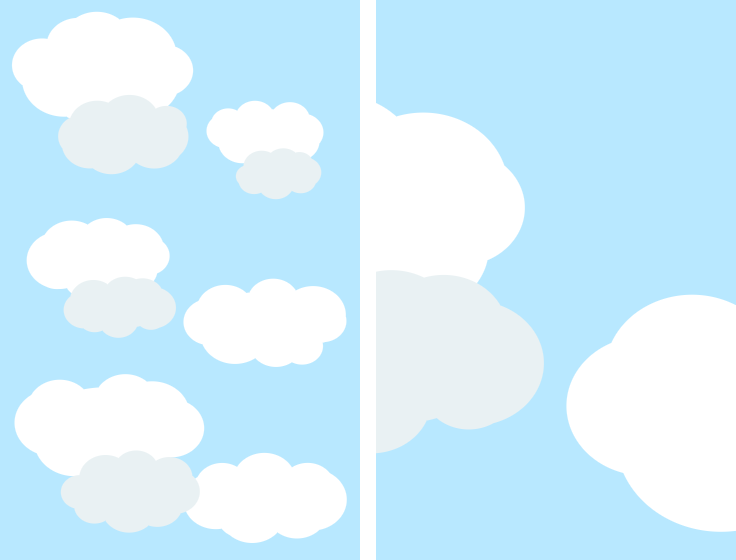
Left, the full canvas; right, a detail of the centre.
A Shadertoy shader for this pattern:

```glsl
// Flat cartoon clouds on a pale blue sky: two staggered columns of white clouds,
// some with a smaller grey cloud hanging below. Each cloud is a union of ellipses,
// a body ringed by puffs of varied size; offsets wrap, so the canvas tiles.

const float TAU = 6.2831853;
const float ROWS = 3.0;
const float ROW_STEP = 0.318;
const int CLOUDS = 6;
const int PUFFS = 8;
const vec3 SKY = vec3(0.722, 0.910, 1.0);
const vec3 WHITE = vec3(1.0);
const vec3 GREY = vec3(0.914, 0.945, 0.953);

float hash(float a, float b) {
    vec3 p = fract(vec3(a, b, a + b) * vec3(0.1031, 0.1130, 0.0973) + 0.37);
    p += dot(p, p.yzx + 33.33);
    return fract((p.x + p.y) * p.z);
}

float ellipse(vec2 p, vec2 radius) {
    return (length(p / radius) - 1.0) * min(radius.x, radius.y);
}

// Distance to a cloud that roughly fills a box of the given half size
float cloud(vec2 p, vec2 halfSize, float seed) {
    float d = ellipse(p, halfSize * vec2(0.78, 0.72));
    for (int i = 0; i < PUFFS; i++) {
        float k = float(i);
        float angle = (k + 0.8 * (hash(k, seed) - 0.5)) * TAU / float(PUFFS);
        float size = halfSize.y * mix(0.42, 0.72, hash(k + 20.0, seed));
        float reach = mix(0.92, 1.1, hash(k + 40.0, seed));
        vec2 radius = size * vec2(1.13, 1.0);
        vec2 center = (halfSize - radius) * vec2(cos(angle), sin(angle)) * reach;
        d = min(d, ellipse(p - center, radius));
    }
    return d;
}

// Shortest offset between two points on the wrapping canvas, in canvas widths
vec2 wrapOffset(vec2 uv, vec2 center, float aspect) {
    vec2 d = uv - center;
    return (d - round(d)) * vec2(1.0, aspect);
}

float coverage(float d, float pixel) {
    return clamp(0.5 - d / pixel, 0.0, 1.0);
}

void mainImage(out vec4 fragColor, in vec2 fragCoord) {
    vec2 uv = fragCoord / iResolution.xy;
    float aspect = iResolution.y / iResolution.x;
    float pixel = 1.0 / iResolution.x;
    float whiteDist = 1.0;
    float greyDist = 1.0;

    for (int i = 0; i < CLOUDS; i++) {
        float id = float(i);
        float column = mod(id, 2.0);
        float row = floor(id / 2.0);

        // Staggered grid position with a little jitter
        vec2 jitter = vec2(hash(id, 3.0), hash(id, 7.0)) - 0.5;
        vec2 center = vec2(0.285 + 0.465 * column, 0.865 - 0.11 * column - row * ROW_STEP)
                    + jitter * vec2(0.04, 0.03);

        // One smaller cloud per column
        float width = mix(0.239, 0.203, column)
                    - 0.04 * cos(TAU * (row - 1.0 + column) / ROWS);
        vec2 halfSize = width * vec2(1.0, mix(0.52, 0.59, hash(id, 11.0)));
        vec2 p = wrapOffset(uv, center, aspect);
        whiteDist = min(whiteDist, cloud(p, halfSize, id + 1.0));

        // Grey companion, lower and to the right
        if (column * row < 0.5) {
            vec2 shift = halfSize * vec2(mix(0.05, 0.4, hash(id, 17.0)), -1.22);
            vec2 greySize = halfSize * mix(0.7, 0.82, hash(id, 23.0));
            vec2 q = wrapOffset(uv, center + shift / vec2(1.0, aspect), aspect);
            greyDist = min(greyDist, cloud(q, greySize, id + 31.0));
        }
    }

    // Grey clouds lie in front of the white ones
    vec3 color = mix(SKY, WHITE, coverage(whiteDist, pixel));
    color = mix(color, GREY, coverage(greyDist, pixel));
    fragColor = vec4(color, 1.0);
}
```
